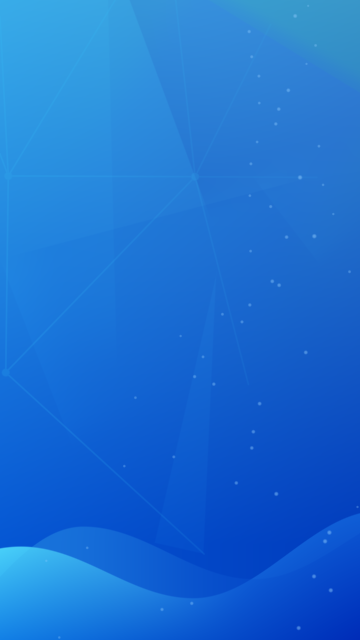
Write a Shadertoy shader that draws this background.

```glsl
// Blue abstract backdrop: a diagonal gradient with faint folded facets and a
// thin web of linked nodes, drifting specks of light, and two cosine waves
// along the foot. Space is x 0..1 and y 0..HEIGHT, with the origin lower left.

#define HEIGHT 1.7778
#define SPECKS 54
#define SPECK_SIZE 0.0058
#define SPECK_ALPHA 0.50
#define LINE_WIDTH 0.0017
#define LINE_ALPHA 0.17
#define NODE_RADIUS 0.011
#define FACET_GAIN 1.0
#define PI 3.14159

const vec2 NODE_A = vec2(0.023, 1.289);
const vec2 NODE_B = vec2(0.542, 1.287);
const vec2 NODE_C = vec2(0.016, 0.743);

// Sine-free hash: one number in, three out
vec3 hash31(float n) {
    vec3 q = fract(vec3(n) * vec3(0.1031, 0.1030, 0.0973));
    q += dot(q, q.yzx + 33.33);
    return fract((q.xxy + q.yzz) * q.zyx);
}

float segmentDistance(vec2 p, vec2 a, vec2 b) {
    vec2 e = b - a;
    return length(p - a - e * clamp(dot(p - a, e) / dot(e, e), 0.0, 1.0));
}

// Signed distance to the line a-b, positive on the left of its heading
float side(vec2 p, vec2 a, vec2 b) {
    vec2 e = normalize(b - a);
    return dot(p - a, vec2(-e.y, e.x));
}

// Crisp on the edge a-b, fading away to its left within reach
float facet(vec2 p, vec2 a, vec2 b, float reach, float px) {
    float d = side(p, a, b);
    float t = dot(p - a, b - a) / dot(b - a, b - a);
    float along = 1.0 - smoothstep(0.5, 0.78, abs(t - 0.5));
    return smoothstep(-px, px, d) * exp(-max(d, 0.0) / reach) * along;
}

// Wave height around a trough; each side holds (half period, rise)
float waveTop(float x, vec2 trough, vec2 left, vec2 right) {
    float d = x - trough.x;
    vec2 s = d < 0.0 ? left : right;
    return trough.y + s.y * 0.5 * (1.0 - cos(PI * d / s.x));
}

vec3 skyColor(vec2 p) {
    float t = clamp((p.y / HEIGHT - 0.15) / 0.85, 0.0, 1.0);
    vec3 left = mix(vec3(0.02, 0.34, 0.83), vec3(0.22, 0.67, 0.91), t);
    vec3 right = mix(vec3(0.00, 0.23, 0.74), vec3(0.22, 0.56, 0.82), t);
    return mix(left, right, p.x);
}

vec3 facetLight(vec2 p, float px) {
    vec3 light = vec3(0.0);
    light -= vec3(0.012, 0.045, 0.025) * facet(p, vec2(0.36, 1.778), NODE_B, 0.30, px);
    light += vec3(0.004, 0.016, 0.008) * facet(p, vec2(0.32, 0.95), vec2(0.30, 1.778), 0.25, px);
    light -= vec3(0.012, 0.018, 0.006) * facet(p, vec2(0.73, 1.25), vec2(0.16, 1.10), 0.18, px);
    light += vec3(0.000, 0.018, -0.018) * facet(p, vec2(1.00, 1.52), vec2(0.58, 1.778), -0.0 + 0.5, px) * -1.0;
    light += vec3(0.005, 0.036, -0.030) * smoothstep(-px, 0.06, side(p, vec2(0.58, 1.778), vec2(1.0, 1.52)));
    light += vec3(0.004, 0.014, 0.010) * facet(p, vec2(0.03, 0.98), vec2(0.17, 0.62), 0.15, px);
    light += vec3(0.004, 0.012, 0.006) * facet(p, vec2(0.73, 1.25), vec2(0.86, 1.08), 0.12, px);
    // Slender shard through the centre
    vec2 tip = vec2(0.60, 1.01), footL = vec2(0.43, 0.27), footR = vec2(0.565, 0.24);
    float shard = min(side(p, tip, footL), min(side(p, footL, footR), side(p, footR, tip)));
    light += vec3(0.008, 0.024, 0.014) * smoothstep(-px, px, shard);
    return light * FACET_GAIN;
}

// Faint links and their three joints
float web(vec2 p, float px) {
    vec4 links[11] = vec4[11](
        vec4(NODE_A, NODE_B), vec4(NODE_A, NODE_C), vec4(NODE_B, NODE_C),
        vec4(NODE_A, 0.32, 1.778), vec4(NODE_A, 0.0, 1.73), vec4(NODE_A, 0.0, 1.35),
        vec4(NODE_B, 0.488, 1.778), vec4(NODE_B, 0.752, 1.71), vec4(NODE_B, 0.88, 1.285),
        vec4(NODE_B, 0.69, 0.71), vec4(NODE_C, 0.567, 0.239));
    float glow = 0.0;
    for (int i = 0; i < 11; i++) {
        float d = segmentDistance(p, links[i].xy, links[i].zw);
        float fade = 1.0 - 0.65 * smoothstep(0.1, 0.9, p.x);
        glow = max(glow, fade * (1.0 - smoothstep(0.0, LINE_WIDTH + px, d)));
    }
    float joint = min(length(p - NODE_A), min(length(p - NODE_B), length(p - NODE_C)));
    return max(glow, 1.0 - smoothstep(NODE_RADIUS - 0.003, NODE_RADIUS + px, joint));
}

// Specks follow a column at upper right that widens toward the foot
float specks(vec2 p, float px) {
    float glow = 0.0;
    for (int i = 0; i < SPECKS; i++) {
        vec3 h = hash31(float(i) + 7.0);
        float y = (float(i) + h.x) / float(SPECKS);
        float x = mix(0.52, 0.80, smoothstep(0.0, 0.65, y)) + (h.y - 0.5) * mix(0.95, 0.22, smoothstep(0.15, 0.75, y));
        float radius = SPECK_SIZE * mix(0.35, 1.0, h.z);
        float d = length(p - vec2(x, y * HEIGHT));
        glow = max(glow, mix(0.6, 1.0, h.z) * (1.0 - smoothstep(radius * 0.3, radius + px, d)));
    }
    return glow;
}

void mainImage(out vec4 fragColor, in vec2 fragCoord) {
    vec2 p = fragCoord / iResolution.xy * vec2(1.0, HEIGHT);
    float px = 1.0 / iResolution.x;

    vec3 color = skyColor(p) + facetLight(p, px);
    color = mix(color, vec3(0.20, 0.75, 0.97), LINE_ALPHA * web(p, px));

    // Back wave, steeper at its left end
    float backTop = waveTop(p.x, vec2(0.706, 0.169), vec2(0.4745, 0.146), vec2(0.521, 0.213));
    backTop -= 1.3 * pow(max(0.2315 - p.x, 0.0), 2.0);
    float back = smoothstep(-px, px, backTop - p.y);
    vec3 backColor = mix(vec3(0.10, 0.46, 0.86), vec3(0.02, 0.29, 0.79), smoothstep(0.1, 0.75, p.x));
    color = mix(color, backColor, 0.9 * back);

    // Front wave, cyan at the left crest and deep blue at lower right
    float frontTop = waveTop(p.x, vec2(0.537, 0.116), vec2(0.479, 0.1435), vec2(0.521, 0.2435));
    float front = smoothstep(-px, px, frontTop - p.y);
    vec3 crest = mix(vec3(0.29, 0.83, 0.98), vec3(0.06, 0.37, 0.84), smoothstep(-0.1, 0.75, p.x));
    vec3 foot = mix(vec3(0.08, 0.52, 0.91), vec3(0.00, 0.19, 0.73), p.x);
    vec3 frontColor = mix(foot, crest, clamp(p.y / frontTop, 0.0, 1.0)) - vec3(0.01, 0.02, 0.01) * back;
    color = mix(color, frontColor, front);

    color = mix(color, vec3(0.56, 0.80, 1.0), SPECK_ALPHA * specks(p, px));
    fragColor = vec4(clamp(color, 0.0, 1.0), 1.0);
}
```
